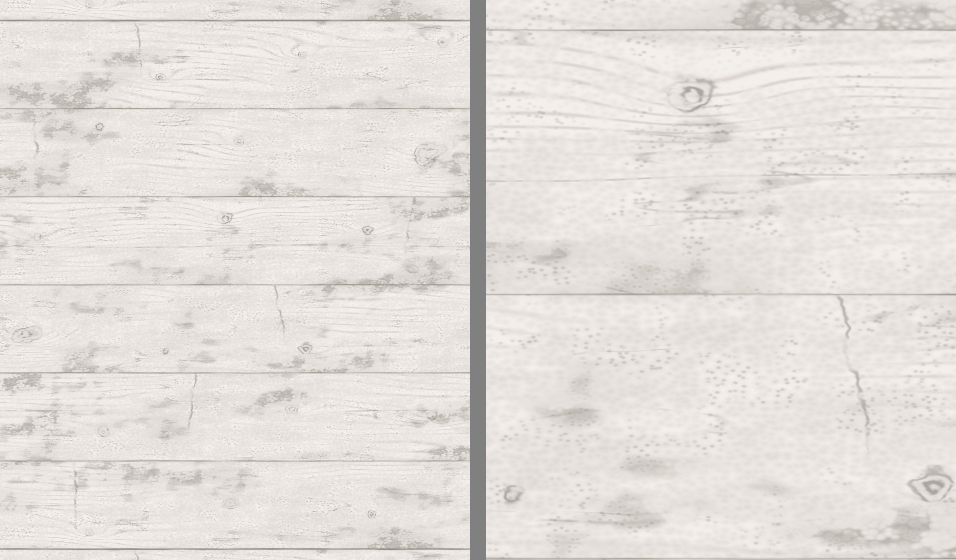
Left: the whole. Right: its middle third, enlarged.
A WebGL 1 fragment shader for this texture:

```glsl
precision highp float;
// Whitewashed horizontal pine boards: six different planks, repeating upward.
// Grain is a contour field of layered sines pulled into rings around knots;
// broken stains, flecks, wispy scratches, checks and thin seams add the wear.

uniform vec2 u_resolution;

float hash(vec2 p) {
  return fract(sin(dot(p, vec2(127.1, 311.7))) * 43758.5);
}

// Layered, rotated sines, roughly -1 to 1
float waves(vec2 p) {
  float sum = 0.0, amp = 0.5;
  for (int i = 0; i < 5; i++) {
    p = mat2(0.8, 0.6, -0.6, 0.8) * p * 1.7 + vec2(1.7, 4.1);
    sum += amp * sin(p.x + 1.4 * sin(p.y + 0.6 * p.x));
    amp *= 0.6;
  }
  return sum;
}

// Distance to the nearest scattered cell point
float cells(vec2 p) {
  vec2 cell = floor(p);
  float nearest = 2.0;
  for (int y = -1; y <= 1; y++) {
    for (int x = -1; x <= 1; x++) {
      vec2 c = cell + vec2(float(x), float(y));
      vec2 point = c + vec2(hash(c), hash(c + 41.3));
      nearest = min(nearest, length(p - point));
    }
  }
  return nearest;
}

void main() {
  const float plankHeight = 0.1573;
  float pixel = 1.0 / u_resolution.y;
  vec2 p = gl_FragCoord.xy * pixel;

  // Plank index and position inside the plank
  float level = (p.y - 0.0195) / plankHeight;
  float id = mod(floor(level), 6.0);
  float across = fract(level);
  float edge = min(across, 1.0 - across);
  vec2 q = vec2(p.x, across * plankHeight);
  vec2 seed = vec2(id * 7.31, id * 13.7);

  // Broad tone, fibres and fine speckle
  float patchy = waves(q * vec2(3.0, 9.0) + seed);
  float fibre = waves(q * vec2(11.0, 110.0) + seed);
  float streak = waves(q * vec2(11.0, 42.0) + seed.yx);
  float mottle = waves(q * vec2(48.0, 75.0) + seed);
  float speckle = cells(q * vec2(170.0, 270.0) + seed) - 0.45;
  float broken = smoothstep(-0.35, 0.45, mottle + 0.5 * fibre + speckle);

  // Knots bend the rings and leave ragged, dark cores
  float rings = q.y * 88.0 + 2.6 * waves(q * vec2(1.8, 7.0) + seed);
  float knots = 0.0;
  for (int i = 0; i < 3; i++) {
    float n = float(i);
    float h = hash(vec2(id + 2.0, n + 5.0));
    float big = step(n, 0.5) * step(1.0, id) * (1.0 - mod(id, 2.0));
    vec2 center = vec2(0.84 * fract(0.19 + 0.43 * id + 0.3 * n),
                       plankHeight * mix(0.15 + 0.7 * h, 0.45, big));
    float size = 0.008 + 0.006 * hash(vec2(n, id + 9.0)) + 0.014 * big;
    vec2 d = q - center;
    vec2 swirl = d / vec2(4.0, 1.6) / size;
    rings += (2.0 + 4.0 * big) * exp(-dot(swirl, swirl));
    float r = length(d / vec2(1.2, 1.0)) / size + 0.35 * mottle + 0.3 * streak;
    float core = 1.0 - smoothstep(0.4, 1.1, r);
    float turns = pow(0.5 + 0.5 * sin(r * 13.0 + 2.0 * streak), 2.0);
    knots += core * (0.15 + 0.75 * turns) * (0.25 + 0.75 * broken);
  }
  float grain = pow(0.5 + 0.5 * sin(6.2832 * rings), 6.0);
  grain *= smoothstep(-0.5, 0.6, patchy) * (0.25 + 0.75 * broken);

  // Wispy scratches along ridges of a stretched field
  float wisp = abs(waves(q * vec2(4.5, 30.0) + seed + 8.0));
  float scratch = 1.0 - smoothstep(0.0, 0.08, wisp);
  scratch *= smoothstep(0.0, 0.7, streak + 0.3 * mottle) * (0.2 + 0.8 * broken);

  // Small flecks where the paint has worn through
  float flecks = 1.0 - smoothstep(-0.33, -0.12, speckle);
  flecks *= smoothstep(0.1, 0.9, mottle + 0.6 * streak);

  // Short upright check, leaning and fading along its length
  float lean = 0.2 * sin(id * 2.4) * q.y + 0.004 * mottle;
  float check = abs(q.x - 0.84 * fract(0.16 + 0.23 * id) - lean);
  check = 1.0 - smoothstep(0.0, 0.0016 + pixel, check);
  check *= smoothstep(0.3, 0.5, across) * (0.2 + 0.8 * broken);

  // Long hairline split, on one plank stretching the whole width
  float split = abs(q.y - plankHeight * (0.44 + 0.16 * sin(id * 2.0 - 6.0))
                    - 0.002 * sin(q.x * 9.0 + id) - 0.001 * streak);
  split = 1.0 - smoothstep(0.0, 0.0004 + pixel, split);
  split *= id == 3.0 ? 0.8 : smoothstep(0.0, 0.6, patchy);
  split *= 0.25 + 0.75 * broken;

  // Broken grey-brown stains, stronger beside seams and toward both sides
  float stain = waves(q * vec2(5.0, 17.0) + seed.yx + 3.0) + 0.45 * streak;
  stain += 0.35 * exp(-edge * 9.0) + 0.15 * cos(p.x * 7.5);
  stain = smoothstep(0.3, 1.3, stain + 0.2 * mottle);
  stain *= 0.3 + 0.6 * broken + 0.9 * speckle;

  // Thin seams, with every sixth one heavier
  float heavy = 1.0 - step(0.5, mod(floor(level + 0.5), 6.0));
  float gap = edge * plankHeight;
  float seam = 1.0 - smoothstep(0.0, 0.0004 + 0.0006 * heavy + pixel, gap);
  seam *= 0.55 + 0.35 * heavy + 0.35 * waves(vec2(p.x * 18.0, id));

  // Paint tone, then worn marks on top
  vec3 paint = vec3(0.930, 0.911, 0.892);
  paint += 0.026 * patchy + 0.018 * fibre + 0.018 * mottle + 0.055 * speckle;
  paint = min(paint, vec3(0.955, 0.937, 0.920));
  paint -= 0.10 * grain + 0.12 * scratch + 0.09 * flecks + 0.02 * exp(-gap * 220.0);
  paint = mix(paint, vec3(0.70, 0.68, 0.65), clamp(0.85 * stain, 0.0, 0.85));
  paint = mix(paint, vec3(0.58, 0.56, 0.53), clamp(knots, 0.0, 0.75));
  paint = mix(paint, vec3(0.60, 0.58, 0.55), clamp(0.6 * check + 0.5 * split, 0.0, 0.8));
  paint = mix(paint, vec3(0.58, 0.56, 0.52), clamp(seam, 0.0, 1.0));
  gl_FragColor = vec4(clamp(paint, 0.0, 1.0), 1.0);
}
```
